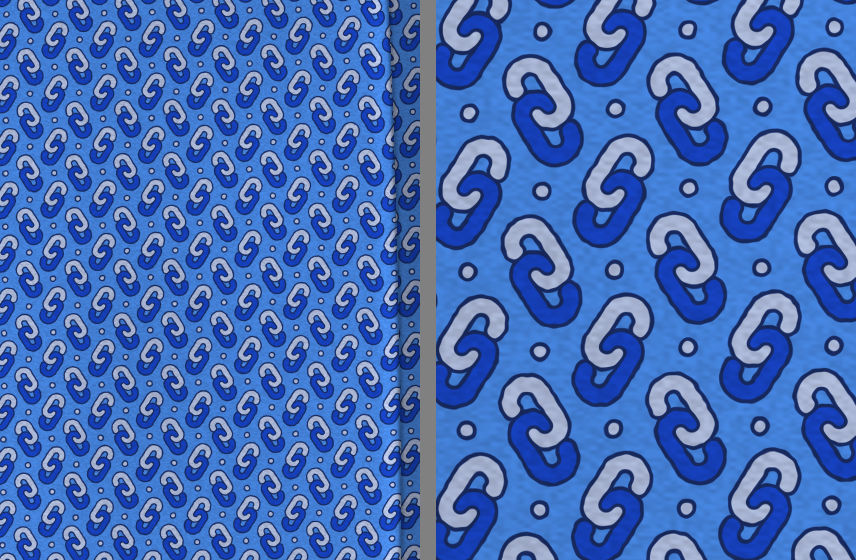
Left, the full canvas; right, a detail of the centre.
Reproduce this pattern procedurally as a WebGL 1 fragment shader.

```glsl
precision highp float;

uniform vec2 u_resolution;

// Layout, in units of one column pitch
const float COLUMNS = 17.25;
const float ROW_PITCH = 1.09;
const vec2 ORIGIN = vec2(6.2, 12.7);
const vec2 SKEW = vec2(0.007, 0.018);
const float JITTER = 0.035;

// Hook: wide arc on top, tight curl at the bottom, joined on the right
const vec2 LEAN = vec2(0.85, 0.53);
const vec2 ARC_CENTER = vec2(0.06, 0.43);
const float ARC_RADIUS = 0.23;
const vec2 CURL_CENTER = vec2(0.11, -0.02);
const float CURL_RADIUS = 0.18;
const float HALF_WIDTH = 0.102;
const float OUTLINE = 0.054;
const float DOT_RADIUS = 0.08;

// Cloth
const float THREADS = 11.0;
const float WEAVE = 0.13;
const float FRAY = 0.022;
const vec2 FOLD_X = vec2(0.955, 0.925);
const vec2 FOLD_SHIFT = vec2(0.72, 0.05);
const float FOLD_SHADE = 0.76;

const vec3 GROUND = vec3(0.265, 0.505, 0.85);
const vec3 SILVER = vec3(0.66, 0.71, 0.83);
const vec3 ROYAL = vec3(0.085, 0.25, 0.73);
const vec3 NAVY = vec3(0.09, 0.16, 0.37);

float hash(vec2 p) {
  vec3 q = fract(vec3(p.xyx) * 0.1031);
  q += dot(q, q.yzx + 33.33);
  return fract((q.x + q.y) * q.z);
}

float noise(vec2 p) {
  vec2 i = floor(p);
  vec2 f = fract(p);
  f *= f * (3.0 - 2.0 * f);
  float low = mix(hash(i), hash(i + vec2(1.0, 0.0)), f.x);
  float high = mix(hash(i + vec2(0.0, 1.0)), hash(i + 1.0), f.x);
  return mix(low, high, f.y);
}

// Distance to the half circle above y = 0, with its left end capped
float halfArc(vec2 p, float radius) {
  return p.y > 0.0 ? abs(length(p) - radius) : length(p + vec2(radius, 0.0));
}

// Distance to the centre line of one hook
float hook(vec2 p) {
  vec2 curl = (p - CURL_CENTER) * vec2(1.0, -1.0);
  float side = length(vec2(p.x - ARC_CENTER.x - ARC_RADIUS,
                           p.y - clamp(p.y, CURL_CENTER.y, ARC_CENTER.y)));
  float ends = min(halfArc(p - ARC_CENTER, ARC_RADIUS), halfArc(curl, CURL_RADIUS));
  return min(side, ends);
}

// Distances to the silver hooks, royal hooks and dots
vec3 pattern(vec2 p) {
  vec2 home = floor(p / vec2(1.0, ROW_PITCH) + 0.5);
  vec3 nearest = vec3(9.0);
  for (int j = -1; j <= 1; j++) {
    for (int i = -1; i <= 1; i++) {
      vec2 cell = home + vec2(float(i), float(j));
      vec2 wander = vec2(hash(cell + 71.0), hash(cell + 137.0)) - 0.5;
      vec2 q = p - cell * vec2(1.0, ROW_PITCH) - JITTER * wander;
      if (mod(cell.x + cell.y, 2.0) < 0.5) {
        // Alternate columns lean opposite ways
        if (mod(cell.x, 2.0) < 0.5) q.x = -q.x;
        q = vec2(dot(q, LEAN), dot(q, vec2(-LEAN.y, LEAN.x)));
        nearest.xy = min(nearest.xy, vec2(hook(q), hook(-q)));
      } else {
        nearest.z = min(nearest.z, length(q));
      }
    }
  }
  return nearest;
}

void main() {
  vec2 uv = gl_FragCoord.xy / u_resolution;
  vec2 p = gl_FragCoord.xy * COLUMNS / u_resolution.x;
  float soft = max(0.75 * COLUMNS / u_resolution.x, 0.012);

  // The cloth beyond the fold shows a shifted part of the pattern
  float fold = uv.x - mix(FOLD_X.x, FOLD_X.y, uv.y * uv.y);
  vec2 g = p - ORIGIN;
  g -= SKEW * g.yx;
  if (fold > 0.0) g -= FOLD_SHIFT;

  // Printed shapes with frayed edges
  float fray = FRAY * (noise(p * THREADS) - 0.5);
  vec3 d = pattern(g) + fray;
  float body = min(d.x, d.y);
  float shape = min(body - HALF_WIDTH, d.z - DOT_RADIUS);
  float seam = 0.5 * abs(d.x - d.y) - 0.4 * OUTLINE;
  float ink = 1.0 - smoothstep(-soft, soft, shape - OUTLINE);
  float fill = 1.0 - smoothstep(-soft, soft, shape);
  if (body < d.z) fill *= smoothstep(-soft, soft, seam);
  vec3 dye = d.y < min(d.x, d.z) ? ROYAL : SILVER;
  vec3 color = mix(mix(GROUND, NAVY, ink), dye, fill);

  // Fine twill and uneven threads
  float twill = abs(fract((p.x * 0.6 + p.y) * THREADS * 0.6) - 0.5) - 0.25;
  float thread = noise(p * THREADS * vec2(1.0, 1.7) + 40.0) - 0.5;
  color *= 1.0 + WEAVE * (0.5 * twill + thread);

  // Broad light, raised ridge, crease and shaded strip
  float light = 0.95 + 0.08 * noise(uv * 3.0 + 5.0);
  light += 0.09 * exp(-pow((fold + 0.03) / 0.018, 2.0));
  light *= mix(1.0, FOLD_SHADE, smoothstep(-0.008, 0.006, fold));
  light *= 1.0 - 0.3 * exp(-pow(fold / 0.007, 2.0));
  gl_FragColor = vec4(color * light, 1.0);
}
```
